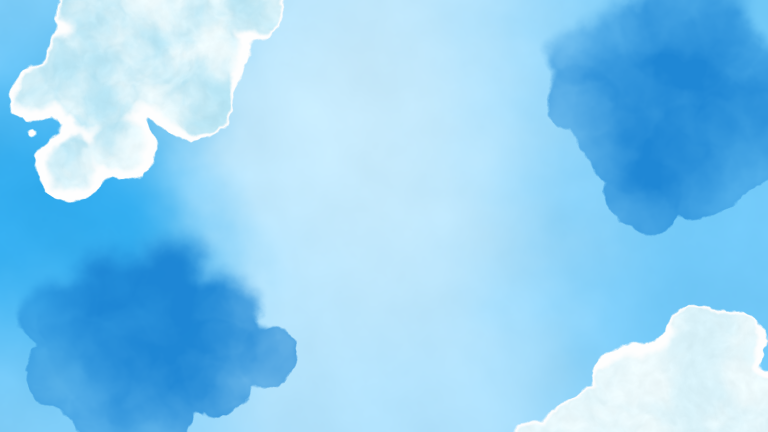
This background is drawn by a Shadertoy shader. Its source:

```glsl
const vec3 PALE = vec3(0.78, 0.92, 0.99);
const vec3 SOFT = vec3(0.66, 0.87, 0.985);
const vec3 SKY = vec3(0.43, 0.78, 0.97);
const vec3 AZURE = vec3(0.20, 0.68, 0.94);
const vec3 DEEP = vec3(0.11, 0.52, 0.83);
const vec3 FOAM = vec3(0.93, 0.98, 0.99);
const vec3 TEAL = vec3(0.68, 0.88, 0.95);
const vec3 WHITE = vec3(0.995);
const float EDGE = 0.003;      // half width of crisp borders
const float BLEND = 0.015;     // rounding where lobes meet
const float RAGGED = 0.055;    // coarse border wobble
const float FRAYED = 0.018;    // fine border wobble
const int LOBES = 9;

// Each lobe is centre.xy and radius, in canvas heights
const vec3 TOP_CLOUD[LOBES] = vec3[LOBES](
    vec3(0.394, 0.907, 0.185), vec3(0.231, 0.815, 0.144), vec3(0.093, 0.787, 0.065),
    vec3(0.167, 0.618, 0.081), vec3(0.273, 0.664, 0.081), vec3(0.440, 0.773, 0.095),
    vec3(0.259, 0.965, 0.130), vec3(0.551, 1.005, 0.111), vec3(0.072, 0.692, 0.010));
const vec3 LOW_CLOUD[LOBES] = vec3[LOBES](
    vec3(1.609, 0.201, 0.086), vec3(1.458, 0.132, 0.076), vec3(1.690, 0.190, 0.088),
    vec3(1.597, 0.028, 0.200), vec3(1.331, 0.005, 0.070), vec3(1.250, -0.012, 0.050),
    vec3(1.713, 0.050, 0.120), vec3(1.400, 0.020, 0.090), vec3(1.530, 0.120, 0.090));
const vec3 LOW_WASH[LOBES] = vec3[LOBES](
    vec3(0.324, 0.236, 0.220), vec3(0.139, 0.282, 0.093), vec3(0.243, 0.363, 0.097),
    vec3(0.405, 0.375, 0.111), vec3(0.509, 0.282, 0.104), vec3(0.185, 0.144, 0.120),
    vec3(0.301, 0.074, 0.139), vec3(0.498, 0.144, 0.111), vec3(0.625, 0.167, 0.065));
const vec3 TOP_WASH[LOBES] = vec3[LOBES](
    vec3(1.343, 0.884, 0.083), vec3(1.343, 0.769, 0.081), vec3(1.481, 0.884, 0.150),
    vec3(1.481, 0.722, 0.167), vec3(1.493, 0.544, 0.086), vec3(1.620, 0.630, 0.127),
    vec3(1.667, 0.815, 0.162), vec3(1.600, 0.950, 0.170), vec3(1.730, 0.690, 0.120));

float hash(vec2 p) {
    vec3 q = fract(p.xyx * 0.1031);
    q += dot(q, q.yzx + 33.33);
    return fract((q.x + q.y) * q.z);
}

float noise(vec2 p) {
    vec2 i = floor(p), f = fract(p);
    f = f * f * (3.0 - 2.0 * f);
    return mix(mix(hash(i), hash(i + vec2(1, 0)), f.x),
               mix(hash(i + vec2(0, 1)), hash(i + vec2(1, 1)), f.x), f.y);
}

float fbm(vec2 p) {
    float sum = 0.0, amp = 0.52;
    for (int i = 0; i < 5; i++) {
        sum += amp * noise(p);
        p = mat2(1.6, 1.2, -1.2, 1.6) * p + 11.7;
        amp *= 0.5;
    }
    return sum;
}

vec2 wobble(vec2 p) {
    return vec2(fbm(p + 40.0), fbm(p + 73.0)) - 0.5;
}

// Signed distance to the rounded union; glaze counts overlapping lobes
float lobeField(vec2 p, vec3 lobes[LOBES], out float glaze) {
    float d = 1.0;
    glaze = 0.0;
    for (int i = 0; i < LOBES; i++) {
        float lobe = length(p - lobes[i].xy) - lobes[i].z;
        float h = max(BLEND - abs(d - lobe), 0.0) / BLEND;
        d = min(d, lobe) - h * h * BLEND * 0.25;
        glaze += smoothstep(0.008, -0.008, lobe);
    }
    return d;
}

vec3 background(vec2 p) {
    vec2 q = p + 0.22 * wobble(p * 3.0) + 0.05 * wobble(p * 14.0);
    vec2 glow = (q - vec2(0.86, 0.70)) / vec2(0.42, 0.60);
    vec3 col = mix(SOFT, PALE, exp(-dot(glow, glow)));
    col = mix(col, SKY, 0.95 * smoothstep(1.0, 1.68, q.x));
    float band = (q.y - 0.50) / 0.34;
    float left = 1.0 - smoothstep(0.28, 0.64, q.x);
    col = mix(col, AZURE, left * mix(0.32, 1.0, exp(-band * band)));
    return col + 0.05 * (fbm(p * 7.0) - 0.5);
}

// Translucent pigment, dense around core (centre.xy, radius)
vec3 paintWash(vec3 col, vec2 p, vec3 lobes[LOBES], vec3 core, float softness) {
    float glaze;
    float d = lobeField(p, lobes, glaze);
    float mask = smoothstep(EDGE, -EDGE - softness, d);
    float heart = 1.0 - smoothstep(0.35, 1.35, length(p - core.xy) / core.z);
    float density = 0.40 + 0.42 * heart + 0.04 * glaze + 0.75 * (fbm(p * 6.0 + 5.0) - 0.5);
    density += 0.10 * exp(-abs(d) * 140.0);
    return mix(col, DEEP, mask * clamp(density, 0.12, 0.97));
}

// Opaque cloud with mottled body and a white dried rim
vec3 paintCloud(vec3 col, vec2 p, vec3 lobes[LOBES], float tint) {
    float glaze;
    float d = lobeField(p, lobes, glaze);
    float mottle = smoothstep(0.25, 0.72, fbm(p * 8.0 + 9.0));
    vec3 body = mix(FOAM, TEAL, tint * mottle) + 0.05 * (fbm(p * 55.0) - 0.5);
    float rim = 0.004 + 0.028 * smoothstep(0.35, 0.70, noise(p * 11.0));
    body = mix(WHITE, body, smoothstep(0.5 * rim, rim + 0.006, -d));
    return mix(col, body, smoothstep(EDGE, -EDGE, d));
}

void mainImage(out vec4 fragColor, in vec2 fragCoord) {
    vec2 p = fragCoord / iResolution.y;
    vec2 torn = p + RAGGED * wobble(p * 8.0) + FRAYED * wobble(p * 34.0);

    vec3 col = background(p);
    float lowSoft = 0.09 * smoothstep(0.22, 0.40, p.y);
    float topSoft = 0.06 * smoothstep(0.75, 1.0, p.y);
    col = paintWash(col, torn, LOW_WASH, vec3(0.34, 0.27, 0.25), lowSoft);
    col = paintWash(col, torn, TOP_WASH, vec3(1.55, 0.77, 0.25), topSoft);
    col = paintCloud(col, torn, TOP_CLOUD, 0.85);
    col = paintCloud(col, torn, LOW_CLOUD, 0.32);
    fragColor = vec4(clamp(col, 0.0, 1.0), 1.0);
}
```
